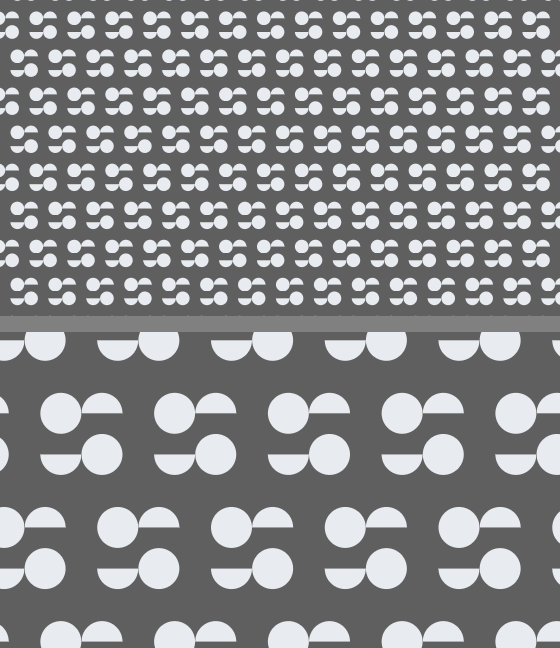
Top, the full canvas; bottom, a detail of the centre.
Give the GLSL for this pattern, as a Shadertoy shader.

```glsl
#define PITCH vec2(0.1200, 0.1204)   // repeat size, in canvas heights
#define FIRST vec2(0.1366, 0.9204)   // centre of a motif in the top row
#define RADIUS 0.0216
#define SPREAD 0.0217                // disc centre offset from motif centre
#define GROUND vec3(0.373, 0.373, 0.373)
#define INK vec3(0.910, 0.925, 0.941)

float disc(vec2 p, float radius) {
    return length(p) - radius;
}

// Upper half of a disc, flat side down
float halfDisc(vec2 p, float radius) {
    return max(disc(p, radius), -p.y);
}

// Disc beside a half disc, repeated below by a half turn
float motif(vec2 p) {
    p *= p.y < 0.0 ? -1.0 : 1.0;
    float whole = disc(p - vec2(-SPREAD, SPREAD), RADIUS);
    float cut = halfDisc(p - vec2(SPREAD), RADIUS);
    return min(whole, cut);
}

// Brick layout: every other row shifts by half a repeat
vec2 brickCell(vec2 p) {
    vec2 grid = (p - FIRST) / PITCH;
    float row = floor(grid.y + 0.5);
    grid.x += 0.5 * mod(row, 2.0);
    return (fract(grid + 0.5) - 0.5) * PITCH;
}

void mainImage(out vec4 fragColor, in vec2 fragCoord) {
    vec2 p = fragCoord / iResolution.y;
    float d = motif(brickCell(p));

    // One-pixel edge coverage
    float coverage = clamp(0.5 - d * iResolution.y, 0.0, 1.0);
    fragColor = vec4(mix(GROUND, INK, coverage), 1.0);
}
```
